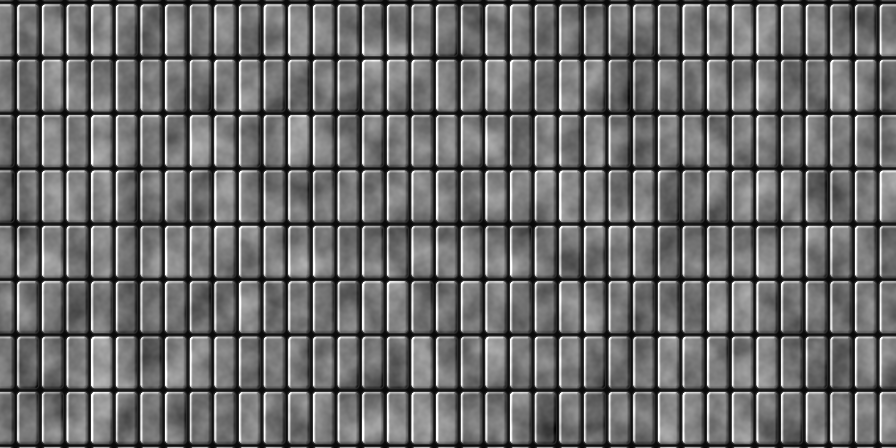
Give the GLSL for this pattern, as a Shadertoy shader.

```glsl
// Upright grey tiles in a straight grid with dark sunken joints.
// A rounded-box distance gives each tile its bevel, lit from the upper left;
// cloudy gradient noise and a random tone per tile stain the surface.

#define CELL vec2(0.0550, 0.1236)   // tile pitch, in canvas heights
#define GRID_SHIFT vec2(-0.003, 0.0)
#define JOINT 0.0080                // joint width
#define CORNER 0.0085               // corner radius
#define BEVEL 0.0075                // bevel width
#define LIGHT vec2(-0.88, 0.47)     // direction towards the light
#define FACE_TONE 0.475
#define CLOUD_SCALE 11.0
#define CLOUD_AMOUNT 0.30
#define TILE_VARIATION 0.13

float hash(vec2 p) {
    vec3 q = fract(vec3(p.xyx) * 0.1031);
    q += dot(q, q.yzx + 33.33);
    return fract((q.x + q.y) * q.z);
}

vec2 randomDirection(vec2 cell) {
    float angle = 6.2832 * hash(cell + 57.0);
    return vec2(cos(angle), sin(angle));
}

float gradientNoise(vec2 p) {
    vec2 i = floor(p), f = fract(p);
    vec2 u = f * f * f * (f * (f * 6.0 - 15.0) + 10.0);
    vec2 e = vec2(1.0, 0.0);
    float a = dot(randomDirection(i), f);
    float b = dot(randomDirection(i + e.xy), f - e.xy);
    float c = dot(randomDirection(i + e.yx), f - e.yx);
    float d = dot(randomDirection(i + e.xx), f - e.xx);
    return mix(mix(a, b, u.x), mix(c, d, u.x), u.y);
}

float clouds(vec2 p) {
    float sum = 0.0, amplitude = 0.8;
    for (int i = 0; i < 4; i++) {
        sum += amplitude * gradientNoise(p);
        p = mat2(0.8, 0.6, -0.6, 0.8) * p * 2.0 + 17.3;
        amplitude *= 0.5;
    }
    return sum;
}

void mainImage(out vec4 fragColor, in vec2 fragCoord) {
    float pixel = 1.0 / iResolution.y;
    vec2 p = fragCoord * pixel;
    vec2 centre = vec2(0.5 * iResolution.x * pixel, 0.5) + GRID_SHIFT;

    // A tile column is centred across, a joint is centred down.
    vec2 grid = (p - centre) / CELL + vec2(0.5, 0.0);
    vec2 id = floor(grid);
    vec2 local = (fract(grid) - 0.5) * CELL;

    // Rounded tile outline and its outward normal near the rim
    vec2 halfSize = 0.5 * (CELL - JOINT);
    vec2 q = abs(local) - halfSize + CORNER;
    vec2 outside = max(q, 0.0);
    float dist = length(outside) + min(max(q.x, q.y), 0.0) - CORNER;
    vec2 normal = sign(local) * outside / max(length(outside), 0.0001);

    // Stained face
    float stain = CLOUD_AMOUNT * clouds(p * CLOUD_SCALE);
    float tone = TILE_VARIATION * (hash(id + 113.0) - 0.5);
    float face = FACE_TONE + stain + tone;

    // Bevel: bright towards the light, shaded away from it
    float rim = smoothstep(-BEVEL, -0.1 * BEVEL, dist);
    float lit = dot(normal, LIGHT);
    face += rim * (lit > 0.0 ? 0.62 * lit : 0.25 * lit);

    // Joint darkens with depth, deepest where joints cross
    float depth = smoothstep(0.0, 0.6 * JOINT, dist);
    float joint = mix(0.20, 0.04, depth) * (1.0 + stain);

    float cover = smoothstep(-0.5 * pixel, 0.5 * pixel, dist);
    fragColor = vec4(vec3(clamp(mix(face, joint, cover), 0.0, 1.0)), 1.0);
}
```
